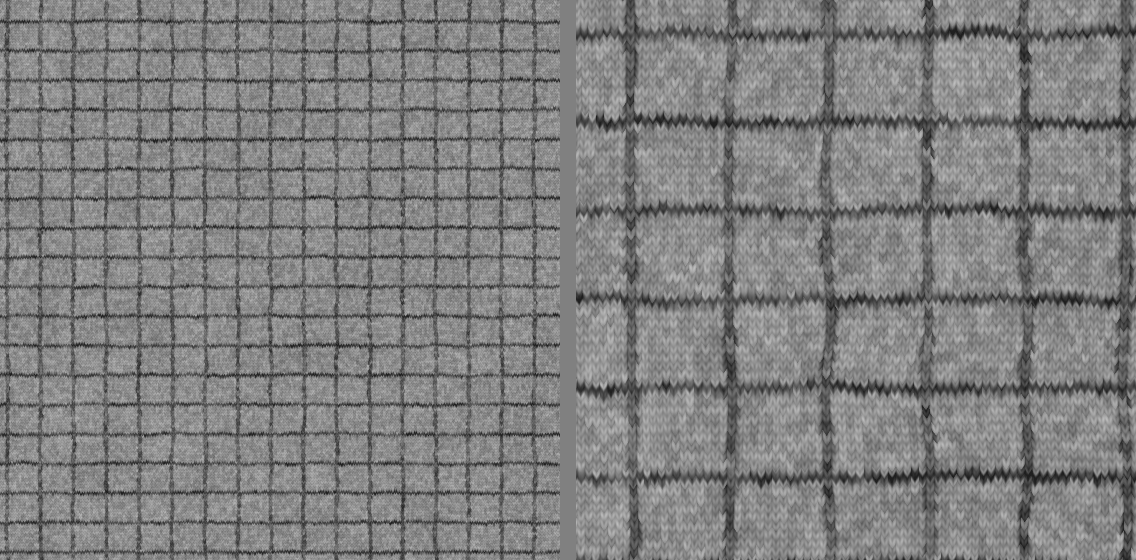
Left, the full canvas; right, a detail of the centre.
Give the GLSL for this texture, as a Shadertoy shader.

```glsl
// Grey knitted cloth with a dark windowpane check, 17 cells across and 19 down.
// Each cell is a lattice of V-shaped stitches; the check lines are darker
// stitches with ragged edges, and yarn and lines vary by hash and noise.

const vec2 CELLS = vec2(17.0, 19.0);
const vec2 STITCHES = vec2(13.0, 10.0); // stitches per cell
const float TAU = 6.2831853;

float hash(vec2 p) {
    vec3 q = fract(p.xyx * vec3(0.1031, 0.1030, 0.0973));
    q += dot(q, q.yzx + 33.33);
    return fract((q.x + q.y) * q.z);
}

float noise(vec2 p) {
    vec2 i = floor(p), f = fract(p);
    f = f * f * (3.0 - 2.0 * f);
    return mix(mix(hash(i), hash(i + vec2(1, 0)), f.x),
               mix(hash(i + vec2(0, 1)), hash(i + vec2(1, 1)), f.x), f.y);
}

float fabric(vec2 p) {
    // Slightly pulled cell coordinates, with lines on the whole numbers
    vec2 cell = (p - vec2(0.0132, 0.0143)) * CELLS;
    cell += 0.07 * (vec2(noise(p * 23.0), noise(p * 23.0 + 71.0)) - 0.5);

    // V stitches: both legs rise outward from the middle of a column
    vec2 knit = cell * STITCHES;
    float column = floor(knit.x + 0.5);
    float leg = abs(knit.x - column);
    float rise = knit.y - 1.3 * leg + 0.35;
    vec2 stitch = vec2(column, floor(rise));
    float yarn = hash(stitch + 50.0);

    float shade = 0.553 + 0.13 * (yarn - 0.5);
    shade -= 0.042 * cos(TAU * rise);
    shade -= 0.028 * cos(TAU * 2.0 * leg);

    // Mottled yarn, soft blotches and fine fibres
    shade += 0.07 * (noise(p * vec2(105.0, 130.0)) - 0.5);
    shade += 0.04 * (noise(p * 14.0 + 9.0) - 0.5);
    shade += 0.10 * (noise(p * vec2(480.0, 400.0)) - 0.5);

    // Worn strength of each line segment
    vec2 nearest = floor(cell + 0.5), inside = floor(cell);
    float wearX = 0.78 + 0.35 * hash(vec2(nearest.x, inside.y) + 13.0);
    float wearY = 0.78 + 0.35 * hash(vec2(inside.x, nearest.y) + 87.0);

    // Vertical lines: speckled columns of stitches
    float dx = abs(cell.x - nearest.x) * STITCHES.x;
    float vertical = 1.0 - smoothstep(0.5, 1.05, dx + 0.4 * (yarn - 0.5));
    vertical *= wearX * (0.11 + 0.19 * hash(stitch + 7.0));

    // Horizontal lines: a jagged course of dark loops
    float jag = 0.55 * (hash(vec2(column, nearest.y) + 31.0) - 0.5);
    float dy = abs(rise - nearest.y * STITCHES.y + jag);
    float horizontal = 1.0 - smoothstep(0.3, 0.85, dy);
    horizontal *= wearY * (0.21 + 0.15 * hash(stitch + 3.0));

    return shade - max(vertical, horizontal);
}

void mainImage(out vec4 fragColor, in vec2 fragCoord) {
    // Four samples per pixel smooth the fine stitches
    float grey = 0.0;
    for (int i = 0; i < 4; i++) {
        vec2 offset = vec2(i % 2, i / 2) * 0.5 - 0.25;
        grey += 0.25 * fabric((fragCoord + offset) / iResolution.xy);
    }
    fragColor = vec4(vec3(clamp(grey, 0.12, 0.78)), 1.0);
}
```
